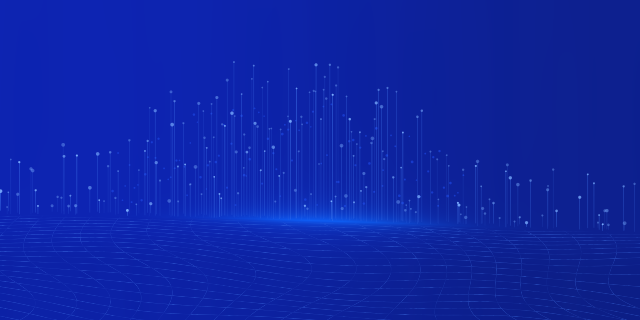
Give the GLSL for this background, as a Shadertoy shader.

```glsl
// Glowing stems tipped with dots above a wavy wire mesh on deep blue.

float hash(float n) {
    n = fract(n * 0.1031);
    n *= n + 33.33;
    return fract(n * (n + n));
}

float noise(vec2 p) {
    vec2 cell = floor(p), f = fract(p);
    f = f * f * (3.0 - 2.0 * f);
    float n = cell.x + 57.0 * cell.y;
    return mix(mix(hash(n), hash(n + 1.0), f.x),
               mix(hash(n + 57.0), hash(n + 58.0), f.x), f.y);
}

float horizonAt(float x) {
    return 0.331 - 0.012 * x - 0.009 * x * x;
}

// Broad, flat-topped hump: 1 in the middle, 0 at the sides.
float hump(float x) {
    float t = (x - 0.9) / 0.46;
    return exp(-t * t * t * t);
}

// Antialiased coverage of a signed distance.
float cover(float dist, float pixel) {
    return clamp(0.5 - dist / pixel, 0.0, 1.0);
}

// Thin lines at whole values of a coordinate, softened where they crowd.
float gridLine(float coord, float halfWidth) {
    float density = max(length(vec2(dFdx(coord), dFdy(coord))), 1e-4);
    float dist = abs(fract(coord - 0.5) - 0.5) / density;
    float line = clamp(halfWidth + 0.5 - dist, 0.0, 1.0);
    return mix(line, 0.25, smoothstep(0.4, 0.8, density));
}

void mainImage(out vec4 fragColor, in vec2 fragCoord) {
    vec2 p = fragCoord / iResolution.y;
    float pixel = 1.0 / iResolution.y;
    float horizon = horizonAt(p.x);
    float depth = max(horizon - p.y, 0.0);
    float ground = cover(p.y - horizon, pixel);

    // Backdrop, darkening to the right and slightly in the ground
    vec3 col = mix(vec3(0.05, 0.14, 0.695), vec3(0.05, 0.125, 0.56),
                   smoothstep(0.3, 2.0, p.x));
    col *= 1.0 - 0.06 * ground * smoothstep(0.0, 0.15, depth);
    col += 0.006 * (noise(vec2(p.x * 14.0, p.y * 1.5)) - 0.5);

    // Light along the horizon
    float rise = p.y - horizon;
    float across = exp(-pow((p.x - 1.02) / 0.34, 2.0));
    float falloff = exp(-abs(rise) / mix(0.028, 0.016, ground));
    col += vec3(0.0, 0.20, 0.25) * across * falloff;
    col += vec3(0.005, 0.03, 0.06) * across * exp(-abs(rise) / 0.1);

    // Mesh: rows crowd toward the horizon and sink rightward, columns bend
    float row = 20.0 * log(1.0 + 6.0 * depth)
              - 3.0 * p.x * smoothstep(0.0, 0.25, depth)
              + 0.9 * sin(p.x * 3.2 + depth * 9.0)
              + 0.4 * sin(p.x * 7.0 - depth * 14.0);
    float column = 8.0 * (p.x - 0.6) / (0.8 + depth)
                 + 0.9 * sin(depth * 15.0 + p.x * 2.5)
                 + 0.5 * sin(p.x * 5.0 - depth * 8.0);
    // Broken strokes, with short bright beads along them
    float broken = smoothstep(0.15, 0.75, noise(p * vec2(38.0, 60.0)));
    float beads = smoothstep(0.55, 0.9, noise(p * vec2(120.0, 140.0) + 9.0));
    float mesh = max(gridLine(row, 0.1), 0.8 * gridLine(column, 0.1));
    mesh *= ground * smoothstep(0.0, 0.015, depth);
    col = mix(col, vec3(0.27, 0.48, 0.94),
              mesh * (0.16 + 0.34 * broken + 0.25 * beads));

    // Faint dots drifting between the stems
    for (float i = 0.0; i < 100.0; i++) {
        float x = 0.35 + 1.1 * (i + hash(i + 311.0)) / 100.0;
        float y = horizonAt(x) + 0.04
                + hash(i + 427.0) * (0.12 + 0.22 * hump(x));
        float radius = mix(0.002, 0.0042, hash(i + 593.0));
        float speck = cover(length(p - vec2(x, y)) - radius, pixel);
        col = mix(col, vec3(0.11, 0.28, 0.90), 0.65 * speck);
    }

    // Stems with bright tips, crowded in the middle, few of them strong
    for (float i = 0.0; i < 320.0; i++) {
        float x = 2.0 * (i + hash(i + 17.0)) / 320.0;
        float middle = hump(x);
        float keep = max(0.95 * middle, mix(0.5, 0.32, x * 0.5));
        if (hash(i + 131.0) > keep) continue;

        float reach = 0.21 + 0.28 * middle;
        float size = hash(i + 229.0);
        float level = pow(hash(i + 701.0), mix(1.7, 0.9, middle));
        float base = horizonAt(x) + 0.012 * hash(i + 863.0);
        float tip = base + reach * mix(0.06, 1.0, level);
        float vigor = hash(i + 977.0);
        float strength = mix(0.25, 1.0, vigor * vigor);

        float along = clamp((p.y - base) / (tip - base), 0.0, 1.0);
        float stem = cover(abs(p.x - x) - 0.0008, pixel)
                   * cover(p.y - tip, pixel) * cover(base - p.y, pixel);
        col = mix(col, vec3(0.27, 0.49, 0.96),
                  stem * strength * mix(0.5, 0.8, along));

        float radius = mix(0.0024, 0.0058, size * size);
        float dist = length(p - vec2(x, tip));
        col = mix(col, vec3(0.48, 0.68, 1.0),
                  cover(dist - radius, pixel) * max(strength, 0.4));
    }

    fragColor = vec4(clamp(col, 0.0, 1.0), 1.0);
}
```
